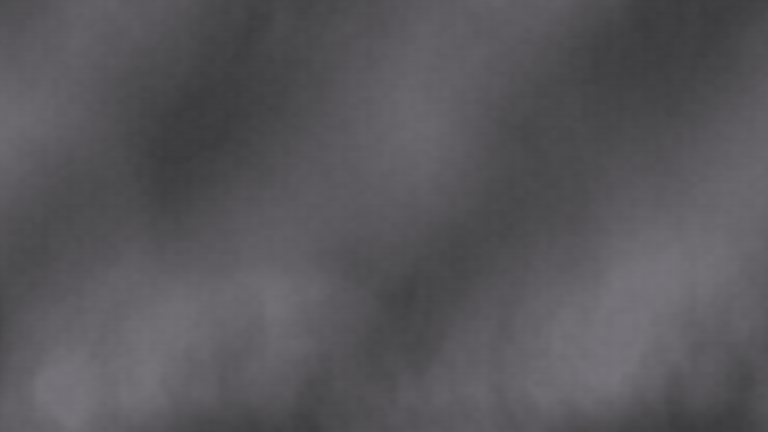
A WebGL 1 fragment shader for this texture:

```glsl
precision highp float;

uniform vec2 u_resolution;

const vec3 SHADOW_GREY = vec3(0.261, 0.259, 0.267);
const vec3 PALE_GREY = vec3(0.435, 0.423, 0.446);

const float BAND_PERIOD = 0.97;    // spacing of the diagonal smoke banks
const float BAND_OFFSET = 0.19;
const float BAND_STRENGTH = 0.39;
const float DRIFT = 0.08;          // how far the banks wander
const vec2 CLOUD_SCALE = vec2(3.4, 2.8);
const float CLOUD_STRENGTH = 0.56;
const vec2 WISP_SCALE = vec2(9.5, 6.0);
const float WISP_STRENGTH = 0.36;
const float WISP_HEIGHT = 0.5;     // wisps gather below this height
const float WISP_FLOOR = 0.28;     // faint wisps elsewhere
const float WISP_CEILING = 0.4;    // extra wisps along the top
const vec2 GRAIN_SCALE = vec2(52.0, 66.0);
const float GRAIN_STRENGTH = 0.09;
const vec2 WEAVE_COUNT = vec2(36.0, 72.0);
const float WEAVE_STRENGTH = 0.007;
const float MEAN_DENSITY = 0.475;
const float PUFF_FALLOFF = 5.0;
const float EDGE_SHADE = 0.25;
const float TAU = 6.2831853;

vec3 hash3(vec2 cell) {
  vec3 q = vec3(dot(cell, vec2(127.1, 311.7)),
                dot(cell, vec2(269.5, 183.3)),
                dot(cell, vec2(419.2, 371.9)));
  return fract(sin(q) * 43758.545);
}

// Smooth cellular noise: random tones blended around jittered points, -0.5..0.5
float puffs(vec2 p) {
  vec2 cell = floor(p);
  vec2 local = p - cell;
  float tone = 0.0;
  float total = 0.0;
  for (int y = -1; y <= 1; y++) {
    for (int x = -1; x <= 1; x++) {
      vec2 neighbour = vec2(float(x), float(y));
      vec3 rnd = hash3(cell + neighbour);
      vec2 toPoint = neighbour + 0.2 + 0.6 * rnd.xy - local;
      float weight = exp(-PUFF_FALLOFF * dot(toPoint, toPoint));
      tone += weight * rnd.z;
      total += weight;
    }
  }
  return tone / total - 0.5;
}

// Broad banks leaning to the right, bent by layered sines
float smokeBanks(vec2 p) {
  float bend = 0.35 * sin(4.1 * p.y + 1.7 * p.x + 0.6)
             + 0.25 * sin(6.3 * p.x - 2.9 * p.y + 2.0);
  float across = p.x - p.y - BAND_OFFSET + DRIFT * bend;
  return cos(TAU * across / BAND_PERIOD);
}

// Layers of ever finer, upright smoke detail
float wisps(vec2 p) {
  vec2 swayed = p + 0.02 * sin(vec2(11.0, 8.0) * p.yx + vec2(0.0, 1.3));
  vec2 scale = WISP_SCALE;
  float weight = 1.0;
  float sum = 0.0;
  for (int layer = 0; layer < 3; layer++) {
    sum += weight * puffs(swayed * scale + 17.0 + 24.0 * float(layer));
    scale *= 2.1;
    weight *= 0.5;
  }
  return sum;
}

// Barely visible mottling with a faint crossed weave
float surfaceGrain(vec2 p) {
  vec2 weave = sin(TAU * WEAVE_COUNT * p);
  return GRAIN_STRENGTH * puffs(p * GRAIN_SCALE + 3.0)
       + WEAVE_STRENGTH * (weave.x + weave.y);
}

void main() {
  vec2 p = gl_FragCoord.xy / u_resolution.y;

  float density = MEAN_DENSITY + BAND_STRENGTH * smokeBanks(p);
  density += CLOUD_STRENGTH * puffs(p * CLOUD_SCALE + 5.0);

  float wispAmount = mix(1.0, WISP_FLOOR, smoothstep(0.15, WISP_HEIGHT, p.y));
  wispAmount += WISP_CEILING * smoothstep(0.8, 1.0, p.y);
  density += WISP_STRENGTH * wispAmount * wisps(p);

  // Shade settling along the lower edge
  density -= EDGE_SHADE * (1.0 - smoothstep(0.0, 0.1, p.y));

  density = clamp(density, -0.1, 1.12) + surfaceGrain(p);
  gl_FragColor = vec4(mix(SHADOW_GREY, PALE_GREY, density), 1.0);
}
```
